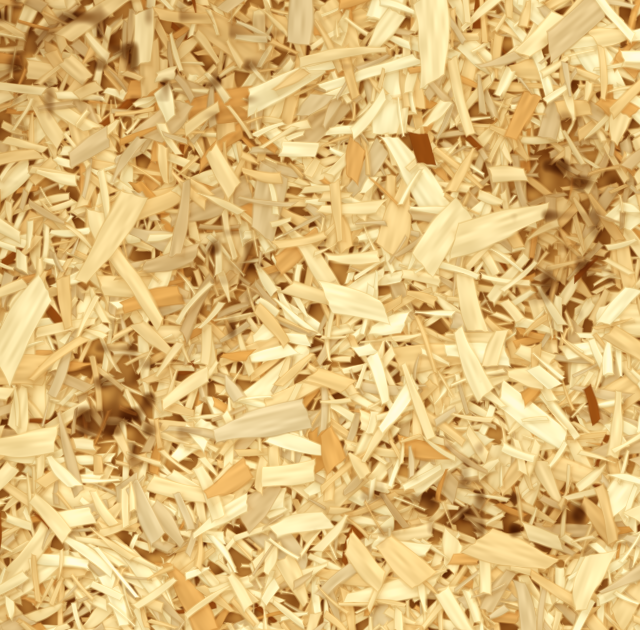
A Shadertoy shader for this texture:

```glsl
// A bed of pale wood shavings: many layers of randomly turned chips,
// painted from back to front on a brown floor. Each chip is a bent,
// tapered box with fibres along its length and a soft shadow below it.

vec4 hash4(vec3 p) {
    vec4 q = fract(p.xyzx * vec4(0.1031, 0.1030, 0.0973, 0.1099));
    q += dot(q, q.wzxy + 33.33);
    return fract((q.xxyz + q.yzzw) * q.zywx);
}

float noise(vec2 p) {
    vec2 i = floor(p), f = fract(p);
    f = f * f * (3.0 - 2.0 * f);
    float a = hash4(vec3(i, 7.0)).x;
    float b = hash4(vec3(i + vec2(1, 0), 7.0)).x;
    float c = hash4(vec3(i + vec2(0, 1), 7.0)).x;
    float d = hash4(vec3(i + vec2(1, 1), 7.0)).x;
    return mix(mix(a, b, f.x), mix(c, d, f.x), f.y);
}

// Signed distance to a chip: slanted ends, bowed spine, one narrower end
float chipDistance(vec2 q, vec2 size, vec4 r) {
    q.x += (r.x - 0.5) * 1.6 * q.y;
    float along = q.x / size.x;
    q.y += (r.y - 0.5) * size.x * 0.2 * (along * along - 0.3);
    float taper = 1.0 - 0.7 * r.z * smoothstep(-0.3, 1.1, along);
    return max(abs(q.x) - size.x, abs(q.y) - size.y * taper);
}

vec3 woodColor(float tone, float kind) {
    vec3 tan_ = vec3(0.92, 0.78, 0.51);
    vec3 cream = vec3(0.96, 0.88, 0.66);
    vec3 pale = vec3(0.99, 0.96, 0.79);
    vec3 c = mix(tan_, cream, smoothstep(0.0, 0.45, tone));
    c = mix(c, pale, smoothstep(0.45, 0.95, tone));
    if (kind < 0.01) c = vec3(0.58, 0.30, 0.07);
    else if (kind < 0.06) c = mix(c, vec3(0.84, 0.58, 0.24), 0.75);
    else if (kind < 0.22) c = mix(c, vec3(0.82, 0.71, 0.51), 0.75);
    return c;
}

void mainImage(out vec4 fragColor, in vec2 fragCoord) {
    vec2 uv = fragCoord / iResolution.y;
    float soft = max(0.0022, 0.8 / iResolution.y);

    // Brown floor seen through the gaps
    vec3 col = mix(vec3(0.42, 0.20, 0.03), vec3(0.78, 0.57, 0.27), noise(uv * 45.0));

    // Cycles of slivers, medium chips and sparse broad chips
    for (int layer = 0; layer < 18; layer++) {
        int grade = layer % 3;
        float cells = grade == 0 ? 22.0 : (grade == 1 ? 14.0 : 9.0);
        float share = grade == 0 ? 0.75 : (grade == 1 ? 0.75 : 0.38);
        float breadth = grade == 0 ? 0.85 : 1.0;
        float z = float(layer) + 1.0;
        vec2 grid = uv * cells + vec2(z * 7.31, z * 3.77);
        vec2 home = floor(grid);

        for (int k = 0; k < 9; k++) {
            vec2 id = home + vec2(k % 3 - 1, k / 3 - 1);
            vec4 place = hash4(vec3(id, z));
            vec4 form = hash4(vec3(id + 51.0, z + 30.0));
            vec4 look = hash4(vec3(id + 93.0, z + 60.0));

            // Upper chips thin out over the hollows
            vec2 offset = (grid - id - place.xy) / cells;
            float hollow = smoothstep(0.58, 0.85, noise((uv - offset) * 5.5 + 3.0));
            float thinning = grade == 0 ? 0.1 : 0.6;
            if (place.w > share * (1.0 - thinning * hollow)) continue;

            float angle = place.z * 6.2832;
            float ca = cos(angle), sa = sin(angle);
            mat2 turn = mat2(ca, -sa, sa, ca);
            vec2 q = turn * offset;
            vec2 size = vec2(mix(0.32, 0.74, form.w),
                             mix(0.07, 0.25, look.z * look.z) * breadth) / cells;

            // Shadow falls to the lower right
            vec2 fall = turn * (offset - vec2(0.0025, -0.0035));
            vec2 gap = max(abs(fall) - size * vec2(0.95, 0.8), 0.0);
            float shade = exp(-length(gap) / (0.0025 + 0.18 * size.y));
            col *= mix(vec3(1.0), vec3(0.84, 0.73, 0.54), 0.40 * shade);

            // Chip body with a rough edge, fibres and a lit upper side
            float d = chipDistance(q, size, form);
            if (d > 0.008) continue;
            float fibre = noise(vec2(q.x * 28.0, q.y * 170.0) + look.xy * 90.0);
            d += (fibre - 0.5) * 0.004;
            vec3 wood = woodColor(look.x, look.y);
            wood *= mix(vec3(0.93, 0.90, 0.83), vec3(1.04), fibre);
            float lit = dot(vec2(-0.5, 0.85), vec2(sa, ca)) * q.y / size.y;
            wood *= 1.0 + 0.04 * clamp(lit, -1.0, 1.0);
            wood *= mix(vec3(0.93, 0.88, 0.78), vec3(1.0), smoothstep(0.0, 0.003, -d));
            wood *= 1.0 - vec3(0.08, 0.13, 0.20) * hollow;
            col = mix(col, wood, smoothstep(soft, -soft, d));
        }
    }

    // Small deep pits and gentle drifts of light
    float pit = noise(uv * 5.5 + 3.0) * 0.55 + noise(uv * 38.0) * 0.45;
    col *= mix(vec3(1.0), vec3(0.58, 0.43, 0.26), smoothstep(0.74, 0.92, pit));
    col *= mix(vec3(1.03, 1.02, 1.0), vec3(1.10, 1.12, 1.15), noise(uv * 3.0 + 11.0));
    col *= mix(vec3(0.94, 0.91, 0.86), vec3(1.0), smoothstep(0.0, 0.16, uv.x));
    fragColor = vec4(min(col, vec3(1.0, 0.98, 0.88)), 1.0);
}
```
